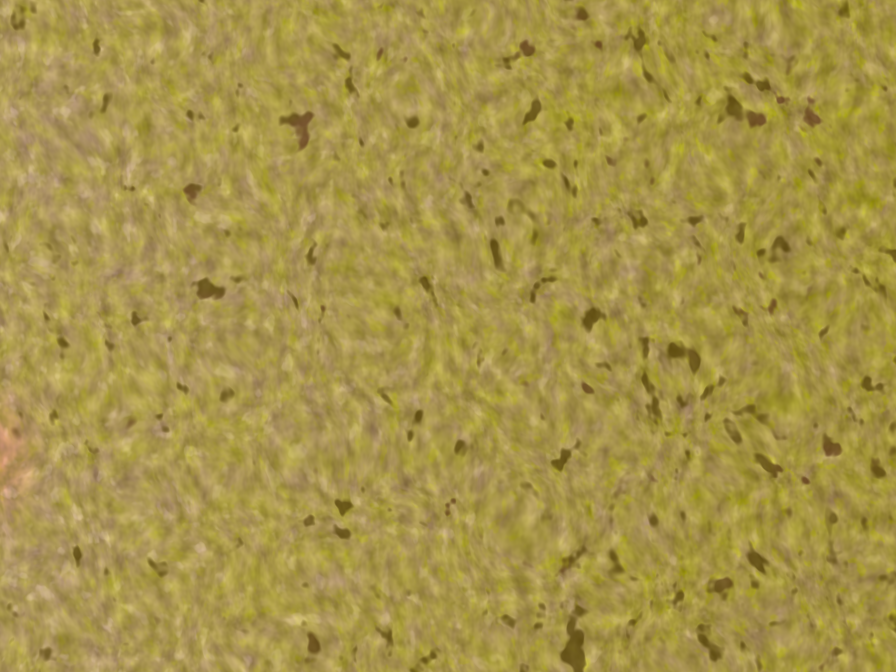
Give the GLSL for this texture, as a WebGL 1 fragment shader.

```glsl
precision highp float;
// Mottled olive moss with pale grains, green flecks and dark ragged pits.
uniform vec2 u_resolution;

// Sine-free hash giving a gradient in [-1, 1].
vec2 hashGradient(vec2 cell) {
  vec3 h = fract(cell.xyx * vec3(0.1031, 0.1030, 0.0973));
  h += dot(h, h.yzx + 33.33);
  return fract((h.xx + h.yz) * h.zy) * 2.0 - 1.0;
}

float gradientNoise(vec2 p) {
  vec2 cell = floor(p);
  vec2 f = p - cell;
  vec2 w = f * f * f * (f * (f * 6.0 - 15.0) + 10.0);
  float a = dot(hashGradient(cell), f);
  float b = dot(hashGradient(cell + vec2(1.0, 0.0)), f - vec2(1.0, 0.0));
  float c = dot(hashGradient(cell + vec2(0.0, 1.0)), f - vec2(0.0, 1.0));
  float d = dot(hashGradient(cell + 1.0), f - 1.0);
  return mix(mix(a, b, w.x), mix(c, d, w.x), w.y);
}

float layeredNoise(vec2 p) {
  float sum = 0.0;
  float gain = 1.0;
  for (int i = 0; i < 3; i++) {
    sum += gain * gradientNoise(p);
    p = p * 1.93 + vec2(17.3, 41.7);
    gain *= 0.55;
  }
  return sum;
}

void main() {
  vec2 p = gl_FragCoord.xy / u_resolution.y;
  float across = gl_FragCoord.x / u_resolution.x;

  // Bend the grain so that its strokes wander around the vertical.
  vec2 bend = vec2(gradientNoise(p * 9.0 + 5.0), gradientNoise(p * 9.0 + 60.0));
  vec2 q = p + 0.025 * bend;
  q.x += 0.12 * q.y;

  // Broad drift: pale tan on the left, greener towards the upper right.
  float patches = layeredNoise(p * 4.0 + 90.0);
  float green = (across - 0.5) * 0.6 + (p.y - 0.5) * 0.3 + patches;
  vec3 color = vec3(0.655, 0.580, 0.292);
  color += vec3(0.045, 0.038, 0.060) * (0.5 - across);
  color += vec3(0.008, 0.022, -0.045) * green;

  // Fine light and dark grain, with a separate shift between green and brown.
  float grain = layeredNoise(q * vec2(46.0, 33.0));
  float tint = layeredNoise(q * vec2(34.0, 26.0) + 130.0);
  color += vec3(0.17, 0.165, 0.14) * grain;
  color += vec3(0.015, 0.060, -0.110) * tint;

  // Pale grains and saturated yellow-green flecks.
  float pale = smoothstep(0.12, 0.5, layeredNoise(q * vec2(40.0, 32.0) + 210.0));
  float fleck = smoothstep(0.15, 0.5, layeredNoise(q * vec2(48.0, 38.0) + 320.0));
  color += vec3(0.070, 0.065, 0.105) * pale * (1.15 - 0.5 * across);
  color += vec3(0.015, 0.040, -0.100) * fleck * (0.5 + 0.6 * across);

  // Ragged pits, gathered in clusters and denser on the right.
  float pit = layeredNoise(q * vec2(25.0, 20.0) + 430.0);
  float cluster = gradientNoise(p * 4.5 + 510.0);
  float threshold = 0.36 - 0.16 * smoothstep(0.15, 0.9, across) - 0.35 * cluster;
  float shade = smoothstep(threshold, threshold + 0.27, pit);
  float rust = smoothstep(0.08, 0.35, gradientNoise(p * 8.0 + 620.0));
  vec3 pitColor = mix(vec3(0.38, 0.305, 0.075), vec3(0.42, 0.28, 0.145), rust);
  color = mix(color, pitColor + 0.06 * grain, 0.85 * shade);

  // Soft rosy bruise at the left edge.
  vec2 offset = (p - vec2(0.0, 0.32)) / vec2(0.045, 0.075);
  float bruise = exp(-dot(offset, offset)) * (0.8 + grain);
  color += vec3(0.10, -0.04, 0.08) * bruise;

  gl_FragColor = vec4(clamp(color, 0.0, 1.0), 1.0);
}
```
